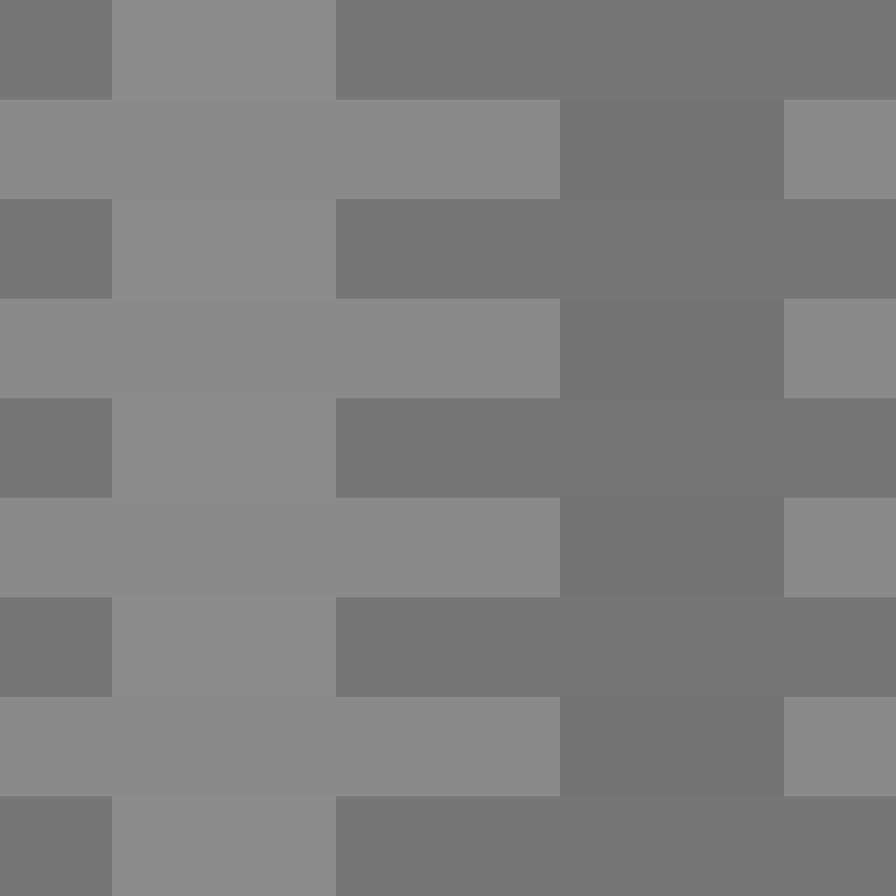
Write a Shadertoy shader that draws this pattern.

```glsl
// Coverage of a stripe that repeats every period, with softened edges
float stripe(float x, float period, float center, float width, float pixel) {
    float offset = (fract((x - center) / period + 0.5) - 0.5) * period;
    return clamp((0.5 * width - abs(offset)) / pixel + 0.5, 0.0, 1.0);
}

void mainImage(out vec4 fragColor, in vec2 fragCoord) {
    float pixel = 1.0 / iResolution.y;
    vec2 uv = fragCoord * pixel;

    // Horizontal weft: nine rows alternating dark and light
    float lightRow = stripe(uv.y, 2.0 / 9.0, 1.0 / 6.0, 1.0 / 9.0, pixel);

    // Vertical warp: one light and one dark strand over the weft
    float lightWarp = stripe(uv.x, 1.0, 0.25, 0.25, pixel);
    float darkWarp = stripe(uv.x, 1.0, 0.75, 0.25, pixel);

    float lightness = mix(lightRow, 1.0, lightWarp);
    lightness = mix(lightness, 0.0, darkWarp);

    // Light weft rows sit slightly lower in tone, also under the warp
    float gray = mix(0.459, 0.549, lightness) - 0.007 * lightRow;
    fragColor = vec4(vec3(gray), 1.0);
}
```
